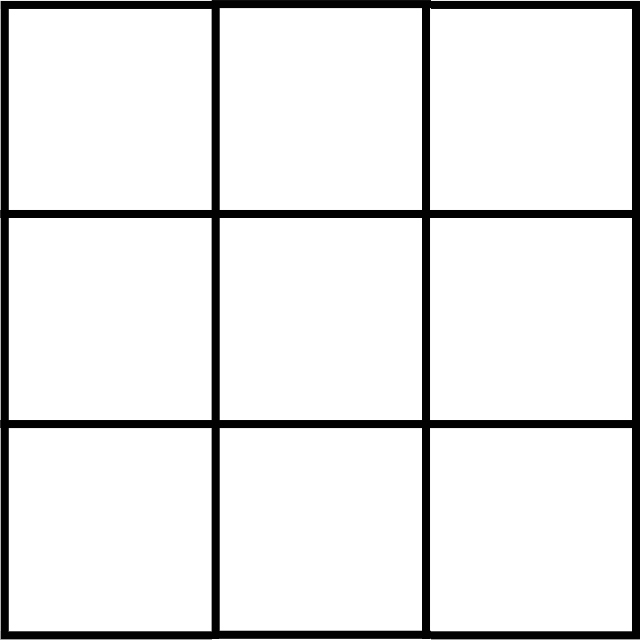
This pattern is drawn by a WebGL 2 fragment shader. Its source:

```glsl
#version 300 es
precision highp float;

uniform vec2 u_resolution;
out vec4 outColor;

// Signed distance to a box.
float boxDistance(vec2 p, vec2 center, vec2 halfSize) {
    vec2 d = abs(p - center) - halfSize;
    return length(max(d, 0.0)) + min(max(d.x, d.y), 0.0);
}

void main() {
    vec2 uv = gl_FragCoord.xy / u_resolution;
    float halfWidth = 0.0063;

    // The middle column sits slightly higher than its neighbours.
    float inMiddle = step(0.3315, uv.x) * step(uv.x, 0.6728);
    float outerLift = 0.0011 * inMiddle;

    // Four bars each way, the inner pair nudged up and right.
    float bars = 1.0;
    for (int i = 0; i < 4; i++) {
        float index = float(i);
        float inner = (i == 1 || i == 2) ? 1.0 : 0.0;
        float x = 0.0073 + 0.3288 * index + 0.0008 * inner;
        float y = 0.0072 + 0.3284 * index + mix(outerLift, 0.0017, inner);
        vec2 upright = vec2(halfWidth, 0.4977 + 0.0011 * inner);
        vec2 level = vec2(0.4995 + 0.0005 * inner, halfWidth);
        bars = min(bars, boxDistance(uv, vec2(x, 0.4998 + 0.0005 * inner), upright));
        bars = min(bars, boxDistance(uv, vec2(0.5004, y), level));
    }

    // Soft edge, never thinner than one pixel.
    float soft = max(1.0 / min(u_resolution.x, u_resolution.y), 0.0013);
    float ink = 1.0 - smoothstep(-0.5 * soft, 0.5 * soft, bars);

    vec3 paper = vec3(1.0);
    vec3 lineBlack = vec3(0.005);
    outColor = vec4(mix(paper, lineBlack, ink), 1.0);
}
```
